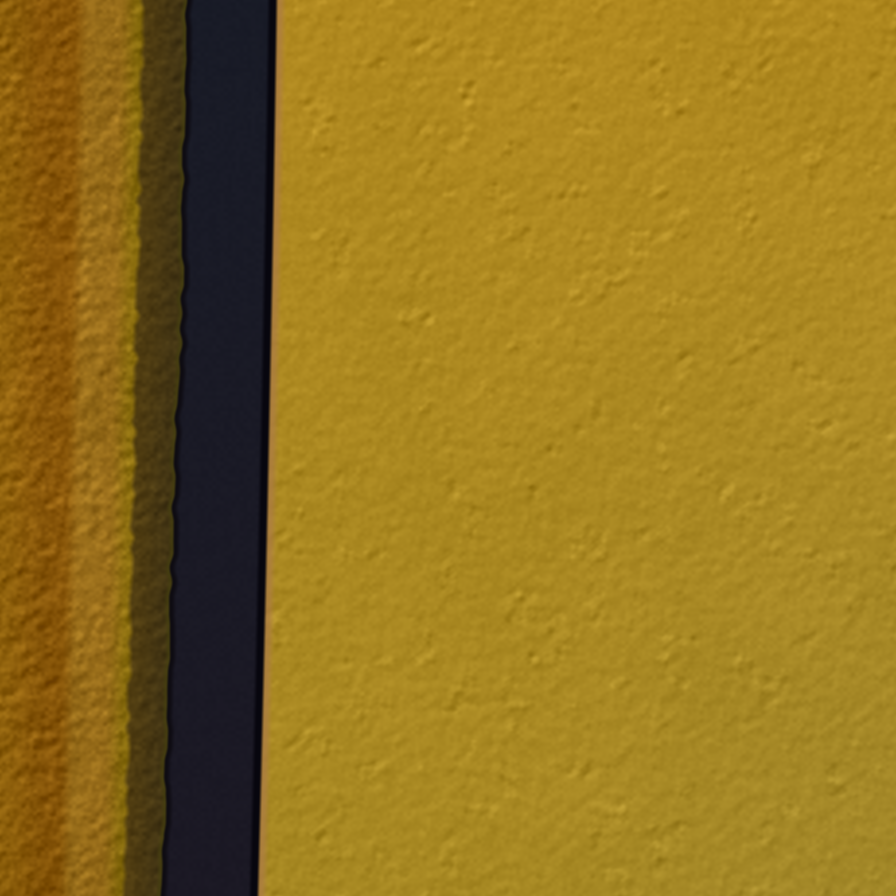
Write a WebGL 1 fragment shader that draws this texture.

```glsl
precision highp float;
uniform vec2 u_resolution;

float hash(vec2 p) {
  return fract(sin(dot(p, vec2(127.1, 311.7))) * 43758.5453);
}

float noise(vec2 p) {
  vec2 i = floor(p), f = fract(p);
  f = f * f * (3.0 - 2.0 * f);
  return mix(mix(hash(i), hash(i + vec2(1.0, 0.0)), f.x),
             mix(hash(i + vec2(0.0, 1.0)), hash(i + vec2(1.0, 1.0)), f.x), f.y);
}

float fbm(vec2 p) {
  float sum = 0.0, amp = 0.5;
  for (int i = 0; i < 4; i++) {
    sum += amp * noise(p);
    p = mat2(1.6, 1.2, -1.2, 1.6) * p + 7.3;
    amp *= 0.5;
  }
  return sum;
}

// Height of the plaster: flecks stretched along the rising diagonal
float plaster(vec2 p) {
  vec2 q = vec2(p.x * 0.82 + p.y * 0.57, p.y * 0.82 - p.x * 0.57);
  return noise(q * vec2(75.0, 125.0)) * 0.6 + noise(q * vec2(150.0, 220.0) + 31.0) * 0.4;
}

float step_soft(float edge, float x, float width) {
  return smoothstep(edge - width, edge + width, x);
}

void main() {
  vec2 uv = gl_FragCoord.xy / u_resolution;
  float x = uv.x, y = uv.y;

  // Boundaries of the vertical bands, leaning to the right as they rise
  float rough = noise(vec2(3.0, y * 85.0)) - 0.5;
  float oliveEdge = 0.139 + 0.021 * y + 0.005 * rough;
  float gapEdge = 0.181 + 0.028 * y + 0.004 * (noise(vec2(9.0, y * 60.0)) - 0.5)
                + 0.004 * smoothstep(0.53, 0.61, y) * (1.0 - smoothstep(0.63, 0.85, y));
  float wallEdge = 0.288 + 0.027 * y - 0.006 * y * y;

  // Embossed grain and sparse pits
  vec2 light = vec2(-0.0022, 0.0035);
  float relief = plaster(uv + light) - plaster(uv - light);
  float patches = fbm(uv * 9.0) - 0.47;
  float fleck = smoothstep(0.62, 0.85, noise(uv * 42.0 + 5.0));
  float fine = noise(uv * 230.0) - 0.5;

  // Broad wall
  vec3 wall = mix(vec3(0.655, 0.535, 0.135), vec3(0.69, 0.535, 0.12), y);
  wall += vec3(-0.015, 0.0, 0.025) * smoothstep(0.5, 1.0, x) * (1.0 - y);
  wall += vec3(0.035, 0.025, 0.02) * patches;
  wall += vec3(0.085, 0.08, 0.06) * relief * (0.65 + 1.1 * fleck);
  wall += vec3(0.03, 0.03, 0.02) * fine;
  float fromWall = x - wallEdge;
  wall = mix(wall, vec3(0.68, 0.49, 0.27), 0.75 * (1.0 - smoothstep(0.003, 0.012, fromWall)));

  // Ochre strip with lengthwise streaks
  float lean = x - 0.02 * y;
  vec3 strip = mix(vec3(0.57, 0.385, 0.05), vec3(0.53, 0.335, 0.035), smoothstep(0.0, 0.055, x));
  strip = mix(strip, vec3(0.595, 0.425, 0.10), step_soft(0.072, lean, 0.009));
  strip = mix(strip, vec3(0.53, 0.42, 0.05), smoothstep(0.112, 0.137, lean));
  strip += vec3(0.03, 0.02, 0.01) * (noise(vec2(lean * 75.0, y * 2.0)) - 0.5);
  strip += vec3(0.08, 0.06, 0.04) * patches;
  strip += vec3(0.14, 0.12, 0.07) * relief + vec3(0.07, 0.06, 0.03) * fine;

  // Olive shadow band, greener at its ragged right rim
  vec3 olive = mix(vec3(0.31, 0.235, 0.065), vec3(0.26, 0.205, 0.075), smoothstep(oliveEdge, gapEdge, x));
  olive += vec3(0.07, 0.06, 0.03) * (relief + fine * 0.6);
  olive = mix(olive, vec3(0.27, 0.25, 0.06), 0.7 * step_soft(gapEdge - 0.004, x, 0.003));

  // Dark gap with black borders
  vec3 gap = mix(vec3(0.105, 0.095, 0.14), vec3(0.095, 0.105, 0.15), y);
  gap += 0.012 * fine;
  gap = mix(gap, vec3(0.055, 0.045, 0.07), 1.0 - smoothstep(0.002, 0.009, x - gapEdge));
  gap = mix(gap, vec3(0.02, 0.015, 0.045), 0.9 * step_soft(-0.009, fromWall, 0.003));

  vec3 color = mix(strip, olive, step_soft(oliveEdge, x, 0.004));
  color = mix(color, gap, step_soft(gapEdge, x, 0.002));
  color = mix(color, wall, step_soft(wallEdge, x, 0.0025));
  gl_FragColor = vec4(clamp(color, 0.0, 1.0), 1.0);
}
```
